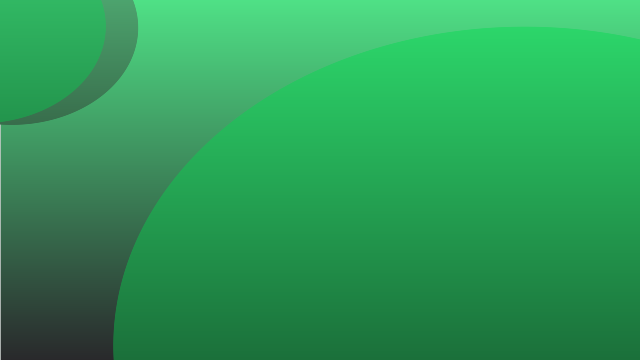
Write a Shadertoy shader that draws this background.

```glsl
// Overlapping green ellipses with vertical gradients over a green-to-charcoal backdrop.

// Canvas space: x runs 0..16/9, y runs 0..1 upwards.
const float ASPECT = 16.0 / 9.0;

const vec3 SKY_TOP      = vec3(0.310, 0.880, 0.525);
const vec3 SKY_BOTTOM   = vec3(0.160, 0.160, 0.170);
const vec3 HILL_TOP     = vec3(0.173, 0.840, 0.416);
const vec3 HILL_BOTTOM  = vec3(0.106, 0.438, 0.228);
const vec3 RIM_TOP      = vec3(0.300, 0.640, 0.430);
const vec3 RIM_BOTTOM   = vec3(0.220, 0.425, 0.295);
const vec3 DISC_TOP     = vec3(0.192, 0.720, 0.388);
const vec3 DISC_BOTTOM  = vec3(0.135, 0.580, 0.298);
const vec3 MARGIN_COLOR = vec3(0.780, 0.800, 0.790);

// Approximate signed distance to an axis-aligned ellipse.
float ellipseDistance(vec2 p, vec2 center, vec2 radii) {
    vec2 q = (p - center) / radii;
    float k = length(q);
    return k * (k - 1.0) / max(length(q / radii), 1e-4);
}

// Smooth coverage of a shape, one pixel wide at its edge.
float coverage(float distance, float pixel) {
    return 1.0 - smoothstep(-0.5 * pixel, 0.5 * pixel, distance);
}

// Linear vertical gradient between two heights.
vec3 verticalGradient(float y, float low, float high, vec3 bottom, vec3 top) {
    return mix(bottom, top, clamp((y - low) / (high - low), 0.0, 1.0));
}

void mainImage(out vec4 fragColor, in vec2 fragCoord) {
    vec2 p = fragCoord / iResolution.xy * vec2(ASPECT, 1.0);
    float pixel = 1.0 / iResolution.y;

    // Backdrop with a hairline margin on the left
    vec3 color = verticalGradient(p.y, 0.0, 1.0, SKY_BOTTOM, SKY_TOP);
    color = mix(color, MARGIN_COLOR, coverage(p.x - 0.002, pixel));

    // Large hill
    float hill = ellipseDistance(p, vec2(1.458, 0.039), vec2(1.1435, 0.887));
    vec3 hillColor = verticalGradient(p.y, 0.0, 0.926, HILL_BOTTOM, HILL_TOP);
    color = mix(color, hillColor, coverage(hill, pixel));

    // Corner disc and the muted crescent behind it
    vec2 discRadii = vec2(0.352, 0.270);
    float rim = ellipseDistance(p, vec2(0.032, 0.923), discRadii);
    vec3 rimColor = verticalGradient(p.y, 0.653, 1.0, RIM_BOTTOM, RIM_TOP);
    color = mix(color, rimColor, coverage(rim, pixel));

    float disc = ellipseDistance(p, vec2(-0.058, 0.927), discRadii);
    vec3 discColor = verticalGradient(p.y, 0.657, 1.0, DISC_BOTTOM, DISC_TOP);
    color = mix(color, discColor, coverage(disc, pixel));

    fragColor = vec4(color, 1.0);
}
```
